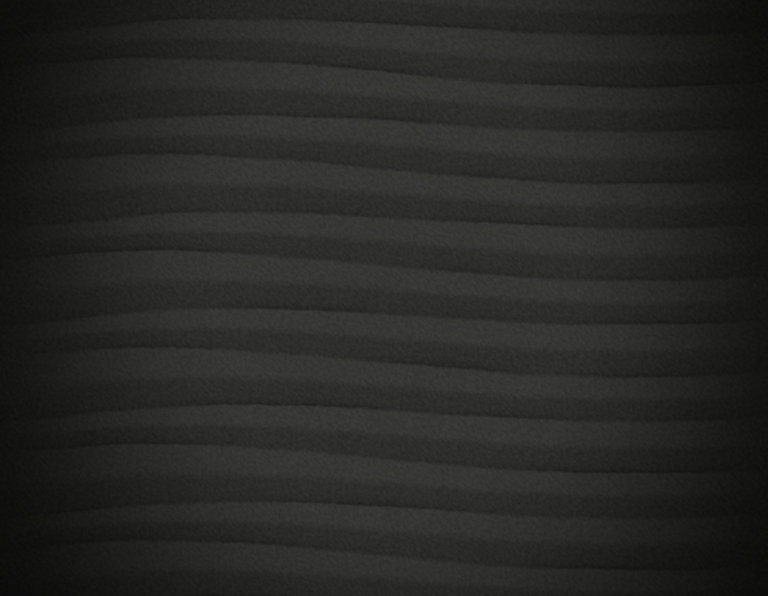
This background is drawn by a WebGL 2 fragment shader. Its source:

```glsl
#version 300 es
precision highp float;
// Dark charcoal felt with soft, wavy horizontal ridges and a deep vignette.

#define PAIR_HEIGHT 0.162   // two ridges, as a share of the canvas height
#define RIM_CRISP 0.005     // rim softness where the crease is sharp
#define RIM_WORN 0.010      // rim softness where it is worn away
#define CREASE_WIDTH 0.006  // reach of the shadow above each rim
#define CREASE_DEPTH 0.17
#define GRAIN_SCALE 180.0
#define GRAIN_DEPTH 0.027
#define RAGGED 0.0020       // how far the fibres break up the edges
#define VIGNETTE 0.77
#define LIT_COLOR vec3(0.214, 0.214, 0.205)
#define SHADE_COLOR vec3(0.180, 0.180, 0.174)

uniform vec2 u_resolution;
out vec4 fragColor;

const float TAU = 6.2831853;

vec2 gradientAt(vec2 cell) {
    vec3 q = fract(cell.xyx * vec3(0.1031, 0.1030, 0.0973));
    q += dot(q, q.yzx + 33.33);
    float angle = TAU * fract((q.x + q.y) * q.z);
    return vec2(cos(angle), sin(angle));
}

// Gradient noise, roughly -0.7 to 0.7
float noise(vec2 p) {
    vec2 i = floor(p), f = fract(p);
    vec2 u = f * f * f * (f * (f * 6.0 - 15.0) + 10.0);
    vec2 e = vec2(0.0, 1.0);
    float low = mix(dot(gradientAt(i), f),
                    dot(gradientAt(i + e.yx), f - e.yx), u.x);
    float high = mix(dot(gradientAt(i + e), f - e),
                     dot(gradientAt(i + e.yy), f - e.yy), u.x);
    return mix(low, high, u.y);
}

// Heights of the two alternating rims, measured down from the top
float shallowRim(float x) {
    float leftDip = 0.012 * (1.0 - smoothstep(0.0, 0.25, x));
    return 0.042 - 0.0134 * cos(TAU * (x - 0.3) / 1.05) + leftDip;
}

float steepRim(float x) {
    float leftDip = 0.005 * (1.0 - smoothstep(0.0, 0.2, x));
    return 0.119 - 0.025 * cos(TAU * (x - 0.2) / 1.25) + leftDip;
}

// x: light on the ridge, y: shadow in the crease
vec2 ridge(vec2 p, float rimWidth) {
    float upper = shallowRim(p.x);
    float firstHeight = steepRim(p.x) - upper;
    float below = mod(p.y - upper, PAIR_HEIGHT);
    bool first = below < firstHeight;
    float depth = first ? below : below - firstHeight;
    float height = first ? firstHeight : PAIR_HEIGHT - firstHeight;
    float rim = smoothstep(0.0, rimWidth, depth);
    float light = rim * (1.0 - smoothstep(0.44, 0.66, depth / height));
    float crease = max(exp((depth - height) / CREASE_WIDTH), 1.0 - rim);
    return vec2(light, crease);
}

// Short slanted fibres over finer specks
float feltGrain(vec2 p) {
    vec2 slanted = vec2(0.6 * (p.x + p.y), p.y - p.x);
    return noise(slanted * GRAIN_SCALE * 0.75)
         + 0.7 * noise(p * GRAIN_SCALE * 1.2 + 17.0);
}

void main() {
    vec2 uv = gl_FragCoord.xy / u_resolution;
    vec2 p = vec2(uv.x, 1.0 - uv.y);
    vec2 felt = vec2(p.x * u_resolution.x / u_resolution.y, p.y);

    // Ridges whose creases come and go, fading toward both ends
    float wear = smoothstep(-0.4, 0.45, noise(felt * vec2(4.0, 11.0) + 5.0));
    float wobble = 0.0020 * noise(felt * vec2(9.0, 14.0))
                 + RAGGED * noise(felt * vec2(60.0, 95.0));
    vec2 relief = ridge(p + vec2(0.0, wobble), mix(RIM_WORN, RIM_CRISP, wear));
    float body = smoothstep(-0.05, 0.16, p.x) * smoothstep(-0.05, 0.12, 1.0 - p.x);
    vec3 color = mix(SHADE_COLOR, LIT_COLOR, mix(0.4, relief.x, body));
    color *= 1.0 - CREASE_DEPTH * mix(0.2, 1.2, wear) * body * relief.y;

    // Darkening toward the sides and corners, with faint mottling
    float reach = length((p - vec2(0.505, 0.47)) * vec2(1.5, 0.9));
    float glow = 1.0 - VIGNETTE * smoothstep(0.30, 0.95, reach);
    color *= glow * (1.0 + 0.04 * noise(felt * 22.0));

    // Fibre grain, which stays visible in the dark parts
    color += GRAIN_DEPTH * mix(0.35, 1.0, glow) * feltGrain(felt);

    fragColor = vec4(max(color, 0.0), 1.0);
}
```
